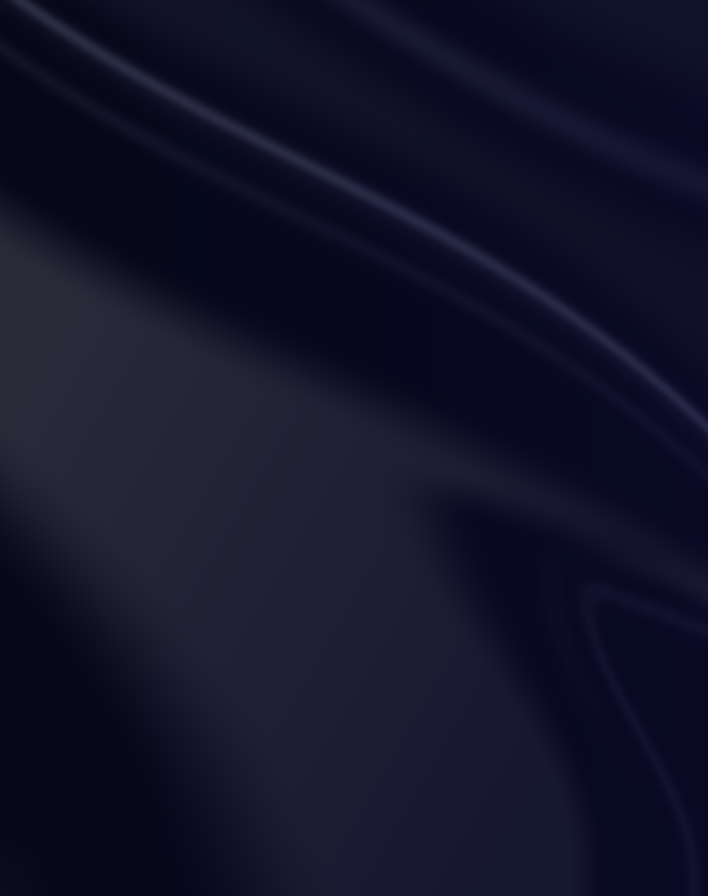
Write a Shadertoy shader that draws this background.

```glsl
// Dark navy satin with soft diagonal folds and thin glossy ridges.
#define RIDGE_WIDTH 0.009
#define RIDGE_GLOW 0.125
#define FAINT_GLOW 0.045
#define UPPER_GLOW 0.075
#define LOOP_GLOW 0.035
#define LOOP_ROUNDING 0.035

const vec3 INK_LEFT = vec3(0.022, 0.030, 0.092);
const vec3 INK_RIGHT = vec3(0.034, 0.034, 0.142);
const vec3 SATIN_NEAR = vec3(0.165, 0.165, 0.225);
const vec3 SATIN_FAR = vec3(0.088, 0.090, 0.188);
const vec3 SHEEN = vec3(0.073, 0.078, 0.162);
const vec3 GLOSS = vec3(1.0, 1.0, 1.15);

// Soft line, brightest where the distance is zero.
float glow(float d, float width) {
    return exp(-d * d / (width * width));
}

// Blurred step centred on zero.
float softEdge(float d, float halfWidth) {
    return smoothstep(-halfWidth, halfWidth, d);
}

float smoothMin(float a, float b, float k) {
    float h = max(k - abs(a - b), 0.0) / k;
    return min(a, b) - h * h * k * 0.25;
}

// Fold curves: depth below the top edge as a function of x.
float mainRidge(float x) {
    return -0.016 + x * (0.59 + x * (-0.454 + x * 0.357));
}

float upperRidge(float x) {
    float s = x - 0.66;
    return 0.078 + 0.45 * s - 0.2 * s * s;
}

float satinTop(float x) {
    return 0.235 + x * (0.52 + x * (-0.32 + x * 0.2));
}

// Broad satin fold, cut by the lower left shade and the right hollow.
float satinMask(vec2 p) {
    float top = softEdge(p.y - satinTop(p.x), mix(0.05, 0.035, p.x));
    float s = p.y - 0.553;
    float shadeEdge = 1.25 * s - 0.95 * s * s;
    float lower = softEdge(p.x - shadeEdge, 0.12);

    float u = p.x - 0.66;
    float hollowTop = 0.553 + 0.2 * u + 0.42 * u * u;
    float hollowLeft = 0.6 + 0.23 * smoothstep(0.51, 0.96, p.y);
    float blur = mix(0.075, 0.03, smoothstep(0.55, 0.9, p.y));
    float hollow = softEdge(p.y - hollowTop, 0.03)
                 * softEdge(p.x - hollowLeft, blur);
    return top * lower * (1.0 - hollow);
}

// Signed field whose level lines are rounded, nested bends.
float loopField(vec2 p) {
    float top = p.y - 0.662 - 0.3 * (p.x - 0.86);
    float left = p.x - 0.825 - 0.155 * smoothstep(0.65, 0.98, p.y);
    return smoothMin(top, left, LOOP_ROUNDING);
}

void mainImage(out vec4 fragColor, in vec2 fragCoord) {
    vec2 p = fragCoord / iResolution.xy;
    p.y = 1.0 - p.y; // depth from the top
    vec3 color = mix(INK_LEFT, INK_RIGHT, p.x);

    // Dim sheen between and above the ridges
    float aboveMain = mainRidge(p.x) - p.y;
    float belowUpper = p.y - upperRidge(p.x);
    float between = smoothstep(0.015, 0.10, aboveMain)
                  * smoothstep(0.02, 0.11, belowUpper);
    float corner = smoothstep(0.05, 0.16, -belowUpper);
    color = mix(color, SHEEN, between * mix(1.0, 0.7, p.x));
    color = mix(color, SHEEN + vec3(0.0, 0.0, 0.015), corner * 0.75);

    // Broad fold, fading towards the lower right
    float fade = clamp(0.75 * p.x + 0.55 * (p.y - 0.45), 0.0, 0.8) / 0.8;
    color = mix(color, mix(SATIN_NEAR, SATIN_FAR, fade), satinMask(p));
    color += 0.02 * glow(length(p - vec2(0.0, 1.0)), 0.06);

    // Glossy ridges
    float faint = aboveMain + 0.068 - 0.014 * p.x;
    float gloss = RIDGE_GLOW * mix(1.0, 0.75, p.x) * glow(aboveMain, RIDGE_WIDTH);
    gloss += 0.025 * glow(aboveMain + 0.008, 0.022);
    gloss += FAINT_GLOW * mix(1.0, 0.6, p.x) * glow(faint, 0.011);
    gloss += UPPER_GLOW * mix(1.1, 0.65, p.x) * glow(belowUpper, 0.022);

    // Nested bends inside the hollow
    float bend = loopField(p);
    gloss += LOOP_GLOW * glow(bend, 0.010);
    gloss += LOOP_GLOW * 0.45 * glow(bend + 0.045, 0.017)
           * smoothstep(0.60, 0.64, p.y) * (1.0 - smoothstep(0.7, 0.9, p.y));
    color += gloss * GLOSS;

    fragColor = vec4(color, 1.0);
}
```
